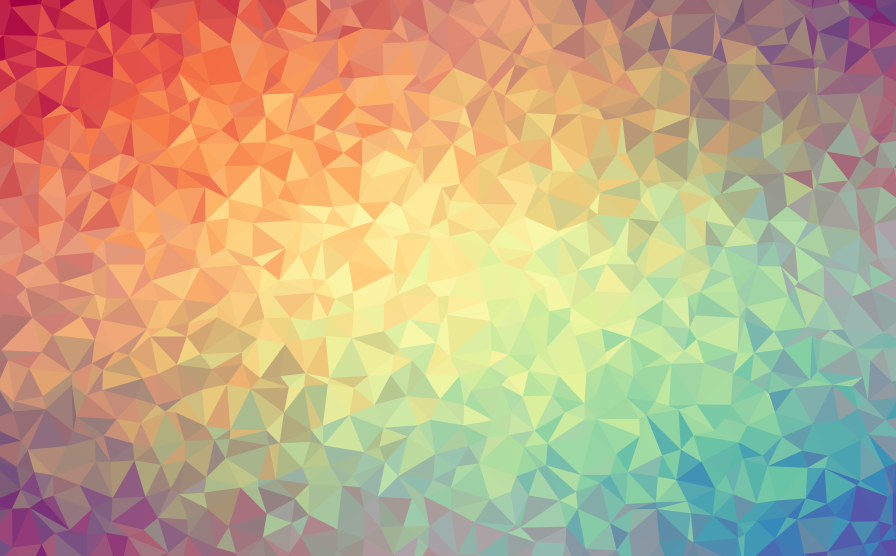
Write a WebGL 2 fragment shader that draws this background.

```glsl
#version 300 es
precision highp float;

uniform vec2 u_resolution;
out vec4 outColor;

const float ROWS = 22.5;           // mesh cells over the canvas height
const float SCATTER = 0.92;        // vertex displacement, below 1 keeps cells simple
const float COLOR_JITTER = 0.19;   // random shift of each palette lookup
const vec2 RAMP_RANGE = vec2(0.025, 0.965);
const int LAST_STOP = 10;
const vec3 RAMP[11] = vec3[11](
    vec3(0.64, 0.00, 0.26), vec3(0.84, 0.24, 0.31), vec3(0.96, 0.43, 0.26),
    vec3(0.99, 0.68, 0.38), vec3(1.00, 0.88, 0.55), vec3(0.98, 0.97, 0.67),
    vec3(0.88, 0.95, 0.60), vec3(0.65, 0.87, 0.64), vec3(0.38, 0.75, 0.65),
    vec3(0.19, 0.53, 0.74), vec3(0.37, 0.30, 0.65));

vec2 hash2(vec2 p) {
    vec3 q = fract(p.xyx * vec3(0.1031, 0.1030, 0.0973));
    q += dot(q, q.yzx + 33.33);
    return fract((q.xx + q.yz) * q.zy);
}

float cross2(vec2 a, vec2 b) {
    return a.x * b.y - a.y * b.x;
}

vec2 meshVertex(vec2 id) {
    return id + 0.5 + SCATTER * (hash2(id + 71.0) - 0.5);
}

vec3 ramp(float t) {
    float s = clamp(t, 0.0, 1.0) * float(LAST_STOP);
    int i = min(int(s), LAST_STOP - 1);
    return mix(RAMP[i], RAMP[i + 1], s - float(i));
}

// Horizontal and vertical ramps are averaged, each with its own jitter
vec3 facetColor(vec2 center, vec2 seed) {
    vec2 uv = center / (ROWS * vec2(u_resolution.x / u_resolution.y, 1.0));
    uv.y = 1.0 - uv.y;
    vec2 t = mix(RAMP_RANGE.xx, RAMP_RANGE.yy, uv);
    t += COLOR_JITTER * (hash2(seed) - 0.5);
    return 0.5 * (ramp(t.x) + ramp(t.y));
}

// Signed distance to the line of a counterclockwise edge, negative inside
float edgeDistance(vec2 p, vec2 a, vec2 b) {
    vec2 e = b - a;
    return -cross2(e, p - a) / max(length(e), 1e-4);
}

// Facet colour in rgb, premultiplied by its pixel coverage in alpha
vec4 facet(vec2 p, vec2 a, vec2 b, vec2 c, vec2 seed, float pixel) {
    float d = max(edgeDistance(p, a, b), max(edgeDistance(p, b, c), edgeDistance(p, c, a)));
    float coverage = clamp(0.5 - d / pixel, 0.0, 1.0);
    if (coverage <= 0.0) return vec4(0.0);
    return vec4(facetColor((a + b + c) / 3.0, seed), 1.0) * coverage;
}

// True when the diagonal b-c gives the better (Delaunay) split of a, b, d, c
bool flipDiagonal(vec2 a, vec2 b, vec2 c, vec2 d) {
    vec2 bd = d - b, ba = a - b, ca = a - c, cd = d - c;
    return cross2(bd, ba) * dot(ca, cd) + dot(bd, ba) * cross2(ca, cd) < 0.0;
}

void main() {
    vec2 p = gl_FragCoord.xy / u_resolution.y * ROWS;
    float pixel = ROWS / u_resolution.y;
    vec2 home = floor(p - 0.5);
    vec4 sum = vec4(0.0);

    // Scattered vertices can push a facet into the neighbouring cells
    for (int y = -1; y <= 1; y++) {
        for (int x = -1; x <= 1; x++) {
            vec2 id = home + vec2(x, y);
            vec2 a = meshVertex(id);
            vec2 b = meshVertex(id + vec2(1.0, 0.0));
            vec2 c = meshVertex(id + vec2(0.0, 1.0));
            vec2 d = meshVertex(id + 1.0);
            vec2 seed = id + 213.0;
            vec2 otherSeed = id + vec2(519.0, 347.0);
            if (flipDiagonal(a, b, c, d)) {
                sum += facet(p, a, b, c, seed, pixel);
                sum += facet(p, b, d, c, otherSeed, pixel);
            } else {
                sum += facet(p, a, b, d, seed, pixel);
                sum += facet(p, a, d, c, otherSeed, pixel);
            }
        }
    }
    outColor = vec4(sum.rgb / max(sum.a, 1e-4), 1.0);
}
```
